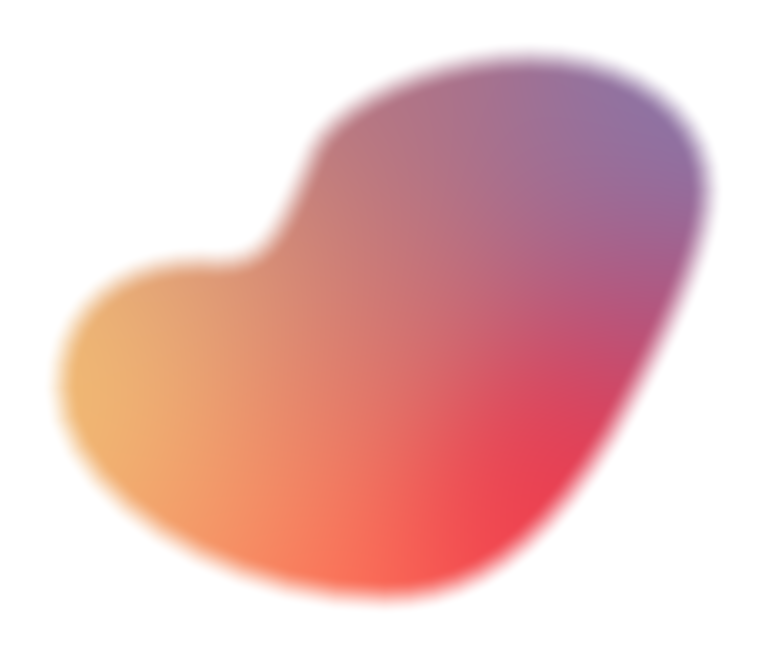
This background is drawn by a Shadertoy shader. Its source:

```glsl
// Lengths are in canvas heights, origin at the lower left
const float CANVAS_ASPECT = 512.0 / 440.0;
const float EDGE_SOFTNESS = 0.027;
const float BLEND_SHARPNESS = 27.0;
const vec3 PAPER = vec3(1.0);

// Closed outline: each cubic starts on every third control point
const int CURVES = 7;
const int STEPS = 10;
const vec2 OUTLINE[21] = vec2[21](
    vec2(0.803, 0.912), vec2(0.962, 0.912), vec2(1.071, 0.826),
    vec2(1.071, 0.712), vec2(1.071, 0.621), vec2(1.000, 0.477),
    vec2(0.924, 0.341), vec2(0.818, 0.167), vec2(0.712, 0.095),
    vec2(0.583, 0.095), vec2(0.333, 0.095), vec2(0.091, 0.258),
    vec2(0.091, 0.412), vec2(0.091, 0.538), vec2(0.189, 0.602),
    vec2(0.303, 0.602), vec2(0.402, 0.594), vec2(0.417, 0.629),
    vec2(0.477, 0.773), vec2(0.508, 0.841), vec2(0.659, 0.912));

// Colour lights that melt into one another
const int LIGHTS = 13;
const vec2 LIGHT_POS[LIGHTS] = vec2[LIGHTS](
    vec2(0.129, 0.394), vec2(0.318, 0.545), vec2(0.326, 0.242),
    vec2(0.523, 0.129), vec2(0.758, 0.182), vec2(0.515, 0.394),
    vec2(0.856, 0.348), vec2(0.470, 0.674), vec2(0.652, 0.561),
    vec2(0.955, 0.545), vec2(0.583, 0.826), vec2(0.803, 0.742),
    vec2(1.000, 0.788));
const vec3 LIGHT_COLOR[LIGHTS] = vec3[LIGHTS](
    vec3(0.945, 0.745, 0.455), vec3(0.894, 0.651, 0.471),
    vec3(0.957, 0.627, 0.416), vec3(1.000, 0.439, 0.337),
    vec3(0.953, 0.251, 0.298), vec3(0.902, 0.478, 0.408),
    vec3(0.902, 0.227, 0.322), vec3(0.800, 0.518, 0.463),
    vec3(0.784, 0.431, 0.463), vec3(0.686, 0.329, 0.502),
    vec3(0.675, 0.447, 0.533), vec3(0.627, 0.439, 0.580),
    vec3(0.525, 0.463, 0.667));

vec2 cubicBezier(vec2 a, vec2 b, vec2 c, vec2 d, float t) {
    float s = 1.0 - t;
    return s * s * s * a + 3.0 * s * t * (s * b + t * c) + t * t * t * d;
}

// Signed distance to the outline, negative inside
float blobDistance(vec2 p) {
    float nearest = 1e6;
    float side = 1.0;
    vec2 a = OUTLINE[0];
    for (int i = 0; i < CURVES; i++) {
        int k = 3 * i;
        for (int j = 1; j <= STEPS; j++) {
            vec2 b = cubicBezier(OUTLINE[k], OUTLINE[k + 1], OUTLINE[k + 2],
                                 OUTLINE[(k + 3) % (3 * CURVES)],
                                 float(j) / float(STEPS));
            vec2 edge = b - a;
            vec2 toP = p - a;
            vec2 gap = toP - edge * clamp(dot(toP, edge) / dot(edge, edge), 0.0, 1.0);
            nearest = min(nearest, dot(gap, gap));
            // Even-odd crossing test
            if ((a.y > p.y) != (b.y > p.y)
                && toP.x < edge.x * toP.y / edge.y) side = -side;
            a = b;
        }
    }
    return side * sqrt(nearest);
}

// Normalised Gaussian blend of the lights
vec3 meltedColor(vec2 p) {
    vec3 sum = vec3(0.0);
    float total = 0.0;
    for (int i = 0; i < LIGHTS; i++) {
        vec2 offset = p - LIGHT_POS[i];
        float weight = exp(-BLEND_SHARPNESS * dot(offset, offset));
        sum += weight * LIGHT_COLOR[i];
        total += weight;
    }
    return sum / total;
}

void mainImage(out vec4 fragColor, in vec2 fragCoord) {
    vec2 p = (fragCoord - 0.5 * iResolution.xy) / iResolution.y
           + 0.5 * vec2(CANVAS_ASPECT, 1.0);
    float cover = 1.0 - smoothstep(-EDGE_SOFTNESS, EDGE_SOFTNESS, blobDistance(p));
    fragColor = vec4(mix(PAPER, meltedColor(p), cover), 1.0);
}
```
